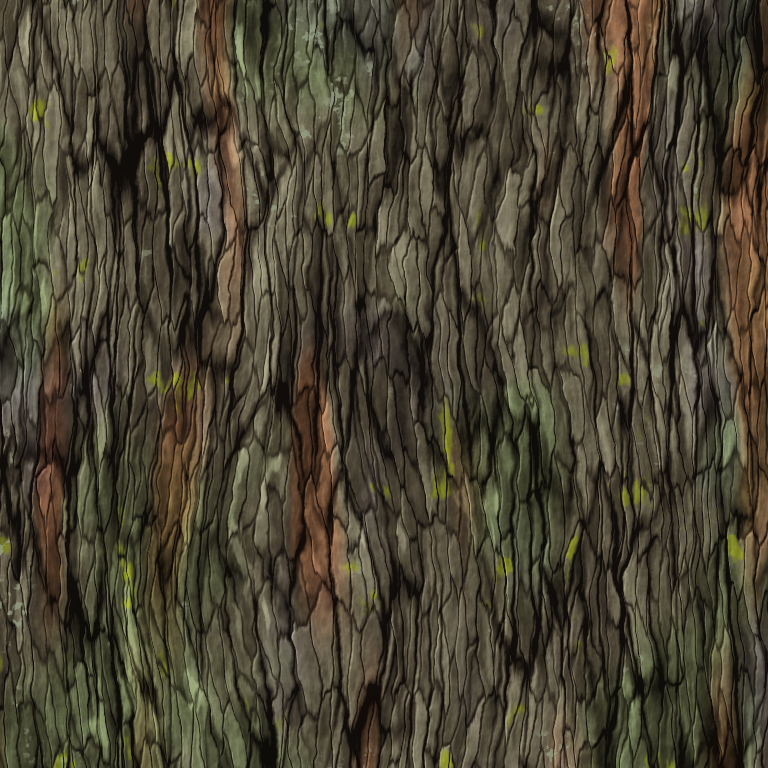
Give the GLSL for this texture, as a three.js fragment shader.

```glsl
varying vec2 vUv;

float hash(vec2 p) {
  return fract(sin(dot(p, vec2(127.1, 311.7))) * 43758.5453);
}

float noise(vec2 p) {
  vec2 i = floor(p);
  vec2 f = fract(p);
  f = f * f * (3.0 - 2.0 * f);
  return mix(mix(hash(i), hash(i + vec2(1.0, 0.0)), f.x),
             mix(hash(i + vec2(0.0, 1.0)), hash(i + 1.0), f.x), f.y);
}

float fbm(vec2 p) {
  float sum = 0.0;
  float amp = 0.52;
  for (int i = 0; i < 4; i++) {
    sum += amp * noise(p);
    p = p * 2.03 + 17.3;
    amp *= 0.5;
  }
  return sum;
}

// Cellular flakes: x = random level of the flake, y = distance to its rim
vec2 flakes(vec2 p) {
  vec2 cell = floor(p);
  float nearest = 8.0;
  float second = 8.0;
  float level = 0.0;
  for (int j = -1; j <= 1; j++) {
    for (int i = -1; i <= 1; i++) {
      vec2 id = cell + vec2(float(i), float(j));
      vec2 seed = id + vec2(hash(id), hash(id + 41.7));
      float d = length(seed - p);
      if (d < nearest) {
        second = nearest;
        nearest = d;
        level = hash(id + 83.1);
      } else {
        second = min(second, d);
      }
    }
  }
  return vec2(level, second - nearest);
}

// Bends the vertical fibres, swelling around a knot
vec2 bendGrain(vec2 uv) {
  vec2 knot = uv - vec2(0.38, 0.24);
  vec2 q = uv;
  q.x -= 0.4 * knot.x * exp(-45.0 * dot(knot, knot));
  q.x += 0.05 * (noise(uv * vec2(4.0, 3.0)) - 0.5);
  q.x += 0.026 * (fbm(uv * vec2(16.0, 9.0) + 5.0) - 0.5);
  q.x += 0.007 * (fbm(uv * vec2(55.0, 40.0)) - 0.5);
  q.y += 0.06 * (fbm(uv * vec2(70.0, 14.0) + 9.0) - 0.5);
  return q;
}

float barkHeight(vec2 uv) {
  vec2 q = bendGrain(uv);
  vec2 plate = flakes(q * vec2(25.0, 3.6));
  vec2 sliver = flakes(q * vec2(62.0, 10.0) + 7.0);
  float depth = noise(q * vec2(20.0, 6.0) + 13.0);

  float h = 0.26 * plate.x * smoothstep(0.0, 0.07, plate.y);
  h += 0.28 * sliver.x * smoothstep(0.0, 0.09, sliver.y);
  h += 0.6 * fbm(q * vec2(95.0, 17.0));
  h += 0.22 * (fbm(uv * vec2(130.0, 90.0)) - 0.5);

  // Gaps between flakes and long deep furrows
  h -= 0.75 * depth * (1.0 - smoothstep(0.0, 0.2, plate.y));
  h -= 0.28 * (1.0 - smoothstep(0.0, 0.2, sliver.y));
  float furrow = abs(noise(q * vec2(32.0, 3.5) + 31.0) - 0.5);
  h -= 0.55 * (1.0 - smoothstep(0.0, 0.09, furrow)) * smoothstep(0.25, 0.7, depth);
  return h;
}

void main() {
  vec2 uv = vUv;
  vec2 q = bendGrain(uv);
  float h = barkHeight(uv);
  float slope = h - barkHeight(uv + vec2(-0.0018, 0.0026));

  // Light from the upper left, with broad weathering
  float tone = 0.54 + 0.8 * (h - 0.45) + 0.38 * slope;
  tone += 0.22 * (fbm(uv * vec2(6.0, 3.5) + 3.0) - 0.5);
  float scrape = smoothstep(0.66, 0.82, noise(q * vec2(100.0, 20.0)));
  tone += 0.24 * scrape * smoothstep(0.45, 0.75, noise(uv * 6.0 + 19.0));
  tone = clamp(tone, 0.0, 1.05);

  vec3 color = mix(vec3(0.06, 0.048, 0.038), vec3(0.29, 0.26, 0.20), min(tone * 2.0, 1.0));
  color = mix(color, vec3(0.64, 0.62, 0.51), max(tone * 2.0 - 1.0, 0.0));

  // Russet strips, green film and cool grey patches
  float russet = smoothstep(0.6, 0.85, noise(q * vec2(17.0, 2.6) + 57.0));
  float film = smoothstep(0.48, 0.72, fbm(uv * vec2(6.0, 3.0) + 71.0));
  float cool = smoothstep(0.52, 0.75, fbm(uv * vec2(8.0, 4.0) + 29.0));
  color *= mix(vec3(1.0), vec3(1.16, 0.87, 0.76), russet);
  color *= mix(vec3(1.0), vec3(0.88, 1.01, 0.87), film);
  color *= mix(vec3(1.0), vec3(0.98, 0.97, 1.14), cool);

  // Sparse moss tufts and pale lichen specks
  float raised = smoothstep(0.2, 0.5, h);
  float moss = smoothstep(0.72, 0.8, fbm(uv * vec2(24.0, 14.0) + 11.0));
  color = mix(color, vec3(0.50, 0.53, 0.10) * (0.4 + tone), 0.75 * moss * raised);
  float lichen = smoothstep(0.6, 0.7, fbm(uv * 85.0 + 23.0));
  lichen *= smoothstep(0.62, 0.74, fbm(uv * vec2(11.0, 8.0) + 47.0));
  color = mix(color, vec3(0.60, 0.65, 0.54), 0.7 * lichen * raised);

  gl_FragColor = vec4(color, 1.0);
}
```
